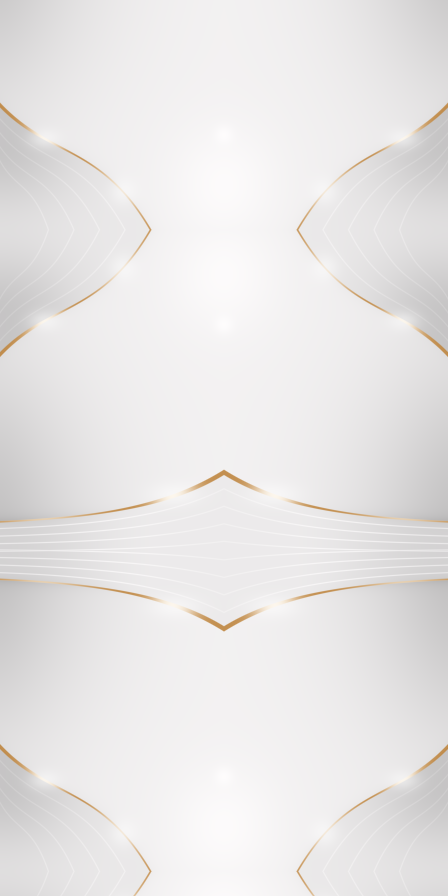
Reproduce this background procedurally as a WebGL 2 fragment shader.

```glsl
#version 300 es
precision highp float;
// Pale satin backdrop with gold-edged curved panels: pointed side lobes and a
// peaked horizontal band. Space is folded in x and y, so one quarter is drawn.
// Panel edges are height curves turned into distances by their slope.

#define HALF_PERIOD 0.716
#define LOBE_CENTER 1.487
#define LOBE_REACH 0.336
#define LOBE_LINES 4
#define BAND_LINES 4
#define GOLD_DEEP vec3(0.75, 0.53, 0.26)
#define GOLD_PALE vec3(0.98, 0.93, 0.85)
#define PAPER_TINT vec3(1.0, 0.993, 0.995)
#define LINE_WIDTH 0.0013

uniform vec2 u_resolution;
out vec4 outColor;

float bell(float x, float width) {
    x /= width;
    return exp(-x * x);
}

float spot(vec2 offset, vec2 size) {
    offset /= size;
    return exp(-dot(offset, offset));
}

// Half height of the lobe at distance x from the side; ring steps inward.
float lobeCurve(float x, float ring) {
    float t = x / (LOBE_REACH - 0.057 * ring);
    float s = t - 0.4;
    float h = 0.2786 - 0.1755 * t - 0.368 * (s * s * s + 0.064);
    return h * (1.0 - 0.112 * ring);
}

// Half height of the band at distance x from the middle.
float bandCurve(float x, float ring) {
    return 0.0573 - 0.0151 * ring + (0.1198 - 0.024 * ring) * exp(-5.21 * x);
}

float lobeDistance(vec2 p, float ring) {
    float h = lobeCurve(p.x, ring);
    float slope = (lobeCurve(p.x + 0.001, ring) - h) / 0.001;
    return (p.y - h) / sqrt(1.0 + slope * slope);
}

float bandDistance(vec2 p, float ring) {
    float h = bandCurve(p.x, ring);
    float slope = (bandCurve(p.x + 0.001, ring) - h) / 0.001;
    return (p.y - abs(h)) / sqrt(1.0 + slope * slope);
}

float stroke(float d, float halfWidth, float aa) {
    return 1.0 - smoothstep(halfWidth - aa, halfWidth + aa, abs(d));
}

void main() {
    // Canvas is one unit wide and two units high
    vec2 p = gl_FragCoord.xy / u_resolution * vec2(1.0, 2.0);
    float aa = 0.75 / u_resolution.x;

    // Fold into one quarter, measured from the lobe and from the band
    float fromMiddle = abs(p.x - 0.5);
    float v = abs(mod(p.y - LOBE_CENTER + HALF_PERIOD, 2.0 * HALF_PERIOD) - HALF_PERIOD);
    vec2 lobe = vec2(0.5 - fromMiddle, v);
    vec2 band = vec2(fromMiddle, HALF_PERIOD - v);
    float lobeD = lobeDistance(lobe, 0.0);
    float bandD = bandDistance(band, 0.0);

    // Satin ground, darker toward the sides and the band
    float sideFade = exp(-pow(lobe.x / 0.2, 1.4));
    float ground = 0.955 - sideFade * (0.05 + 0.14 * smoothstep(0.15, 0.7, v));
    ground += 0.035 * spot(vec2(fromMiddle, v - 0.1), vec2(0.12, 0.13));
    ground += 0.025 * spot(vec2(fromMiddle, v - 0.213), vec2(0.02));
    ground -= 0.06 * exp(-max(bandD, 0.0) / 0.012) * smoothstep(0.15, 0.5, fromMiddle);
    ground -= 0.02 * exp(-max(lobeD, 0.0) / 0.012);

    // Side lobe with nested pale contours
    float lobeTone = 0.92 - bell(lobe.x, 0.17) * (0.045 + 0.1 * smoothstep(0.0, 0.19, v));
    for (int i = 1; i <= LOBE_LINES; i++) {
        float line = stroke(lobeDistance(lobe, float(i)), LINE_WIDTH, aa);
        lobeTone += 0.035 * line;
    }

    // Band with contours that cross near the sides
    float bandTone = mix(0.925, 0.83, smoothstep(0.15, 0.5, fromMiddle));
    bandTone -= 0.035 * exp(min(bandD, 0.0) / 0.012) * smoothstep(0.1, 0.5, fromMiddle);
    for (int i = 1; i <= BAND_LINES; i++) {
        float line = stroke(bandDistance(band, float(i)), LINE_WIDTH, aa);
        bandTone += line * mix(0.025, 0.09, smoothstep(0.0, 0.45, fromMiddle));
    }

    float tone = mix(ground, lobeTone, 1.0 - smoothstep(-aa, aa, lobeD));
    tone = mix(tone, bandTone, 1.0 - smoothstep(-aa, aa, bandD));
    vec3 color = tone * PAPER_TINT;

    // Gold rims with pale highlights
    float lobeShine = bell(lobe.x - 0.1, 0.04) + 0.75 * bell(lobe.x - 0.265, 0.05);
    float bandShine = bell(fromMiddle - 0.115, 0.045) + 0.7 * bell(fromMiddle - 0.4, 0.09);
    float lobeRim = stroke(lobeD, mix(0.0038, 0.0018, smoothstep(0.0, 0.18, lobe.x)), aa);
    float bandRim = stroke(bandD + 0.002, mix(0.005, 0.0018, smoothstep(0.0, 0.3, fromMiddle)), aa);
    color = mix(color, mix(GOLD_DEEP, GOLD_PALE, min(lobeShine, 1.0)), lobeRim * 0.92);
    color = mix(color, mix(GOLD_DEEP, GOLD_PALE, min(bandShine, 1.0)), bandRim * 0.92);

    // Soft glints on the rims
    float glint = spot(lobe - vec2(0.1, lobeCurve(0.1, 0.0)), vec2(0.035, 0.022));
    glint += spot(lobe - vec2(0.275, lobeCurve(0.275, 0.0)), vec2(0.03));
    glint += spot(band - vec2(0.11, bandCurve(0.11, 0.0)), vec2(0.055, 0.025));
    color = mix(color, vec3(1.0), 0.5 * min(glint, 1.0));

    outColor = vec4(clamp(color, 0.0, 1.0), 1.0);
}
```
